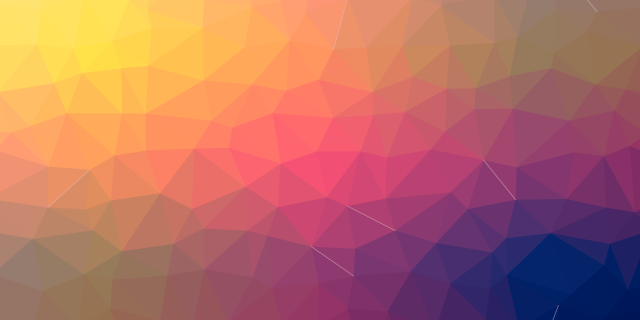
This background is drawn by a WebGL 1 fragment shader. Its source:

```glsl
precision highp float;

uniform vec2 u_resolution;

const float ROWS = 8.0;
const vec3 BLEND_GAMMA = vec3(1.3, 0.8, 1.3);

float hash(vec2 p) {
  return fract(sin(dot(p, vec2(127.1, 311.7))) * 43758.5453);
}

float cross2(vec2 a, vec2 b) {
  return a.x * b.y - a.y * b.x;
}

// Mesh vertex: a grid point pushed off its place
vec2 vertex(vec2 cell) {
  return cell + 0.74 * (vec2(hash(cell), hash(cell + 57.3)) - 0.5);
}

// Yellow to pink to navy, in the space used for blending
vec3 ramp(float t) {
  vec3 color = mix(vec3(1.0, 0.89, 0.45), vec3(1.0, 0.88, 0.28), smoothstep(0.0, 0.17, t));
  vec3 pink = pow(vec3(1.0, 0.32, 0.46), BLEND_GAMMA);
  vec3 navy = pow(vec3(0.0, 0.15, 0.43), BLEND_GAMMA);
  vec3 midnight = pow(vec3(0.0, 0.08, 0.33), BLEND_GAMMA);
  color = mix(pow(color, BLEND_GAMMA), pink, clamp((t - 0.17) / 0.33, 0.0, 1.0));
  color = mix(color, navy, clamp((t - 0.5) / 0.33, 0.0, 1.0));
  return mix(color, midnight, clamp((t - 0.83) / 0.17, 0.0, 1.0));
}

// Equal mix of a horizontal and a vertical ramp
vec3 gradient(vec2 uv) {
  vec3 blended = 0.5 * (ramp(uv.x) + ramp(1.0 - uv.y));
  return pow(blended, 1.0 / BLEND_GAMMA);
}

float edgeDistance(vec2 p, vec2 a, vec2 b) {
  return cross2(b - a, p - a) / max(length(b - a), 0.0001);
}

// Flat facet: premultiplied colour and its smooth coverage
vec4 facet(vec2 p, vec2 a, vec2 b, vec2 c, float pixel) {
  float inside = min(edgeDistance(p, a, b), min(edgeDistance(p, b, c), edgeDistance(p, c, a)));
  float coverage = clamp(inside / pixel + 0.5, 0.0, 1.0);
  if (coverage <= 0.0) return vec4(0.0);
  vec2 center = (a + b + c) / 3.0;
  vec2 uv = center / (ROWS * vec2(u_resolution.x / u_resolution.y, 1.0));
  uv += 0.025 * (hash(floor(center * 16.0)) - 0.5);
  return vec4(gradient(clamp(uv, 0.0, 1.0)), 1.0) * coverage;
}

float segmentDistance(vec2 p, vec2 a, vec2 b) {
  vec2 along = b - a;
  float t = clamp(dot(p - a, along) / dot(along, along), 0.0, 1.0);
  return length(p - a - along * t);
}

void main() {
  vec2 p = gl_FragCoord.xy / u_resolution.y * ROWS;
  float pixel = ROWS / u_resolution.y;
  vec4 sum = vec4(0.0);
  float seam = 0.0;

  for (int j = -1; j <= 1; j++) {
    for (int i = -1; i <= 1; i++) {
      vec2 cell = floor(p) + vec2(float(i), float(j));
      vec2 a = vertex(cell);
      vec2 b = vertex(cell + vec2(1.0, 0.0));
      vec2 c = vertex(cell + vec2(1.0, 1.0));
      vec2 d = vertex(cell + vec2(0.0, 1.0));

      // Split along the diagonal facing the smaller opposite angles
      float split = cross2(c - b, a - b) * dot(a - d, c - d)
                  + dot(c - b, a - b) * cross2(a - d, c - d);
      vec2 start = a;
      vec2 end = c;
      if (split > 0.0) {
        sum += facet(p, a, b, c, pixel) + facet(p, a, c, d, pixel);
      } else {
        sum += facet(p, a, b, d, pixel) + facet(p, b, c, d, pixel);
        start = b;
        end = d;
      }

      // A few pale hairline seams
      float line = 1.0 - smoothstep(0.0, 0.025, segmentDistance(p, start, end));
      seam = max(seam, line * step(0.94, hash(cell + 19.7)));
    }
  }

  vec3 color = sum.rgb / max(sum.a, 0.001);
  gl_FragColor = vec4(mix(color, vec3(0.9, 0.75, 0.75), 0.4 * seam), 1.0);
}
```
